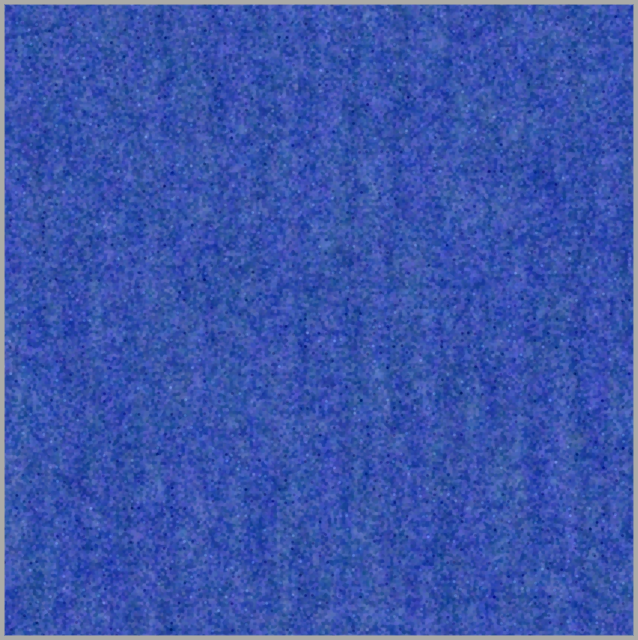
This texture is drawn by a Shadertoy shader. Its source:

```glsl
// Blue ribbed cloth with soft vertical cords, mottled dye and fine grain, in a thin grey frame.

vec3 hash3(vec2 cell) {
    vec3 q = fract(cell.xyx * vec3(0.1031, 0.1030, 0.0973));
    q += dot(q, q.yxz + 33.33);
    return fract((q.xxy + q.yzz) * q.zyx);
}

// Smooth cellular noise: random values blended by distance to jittered cell points.
vec3 cellBlend(vec2 p) {
    vec2 base = floor(p);
    vec3 sum = vec3(0.0);
    float total = 0.0;
    for (int y = -1; y <= 1; y++)
    for (int x = -1; x <= 1; x++) {
        vec2 cell = base + vec2(x, y);
        vec2 away = cell + 0.2 + 0.6 * hash3(cell + 71.0).xy - p;
        float weight = exp(-5.0 * dot(away, away));
        sum += weight * (hash3(cell) - 0.5);
        total += weight;
    }
    return sum / total;
}

// Sparse soft dots: positive where light, negative where dark.
float specks(vec2 p) {
    vec2 cell = floor(p);
    vec3 rnd = hash3(cell + 19.0);
    float kind = hash3(cell + 143.0).x;
    float dot1 = 1.0 - smoothstep(0.08, 0.32, length(fract(p) - 0.32 - 0.36 * rnd.xy));
    float tone = step(0.90, kind) - step(kind, 0.13);
    return dot1 * tone * (0.4 + 0.6 * rnd.z);
}

void mainImage(out vec4 fragColor, in vec2 fragCoord) {
    vec2 p = fragCoord / iResolution.y;
    vec2 edge = min(fragCoord, iResolution.xy - fragCoord) / iResolution.y;

    // Vertical cords that drift slightly and vary in strength
    float drift = 0.003 * sin(7.0 * p.y + 5.0 * p.x) + 0.002 * sin(19.0 * p.y - 11.0 * p.x);
    float x = p.x + drift;
    float strength = 0.75 + 0.25 * sin(9.0 * p.x + 4.0 * p.y);
    float cords = strength * sin(6.2832 * 14.0 * x) + 0.35 * sin(6.2832 * 27.0 * x + 2.0 * sin(5.0 * p.y));

    // Dye mottling from long streaks down to fine grain
    vec3 streak = cellBlend(p * vec2(44.0, 9.0));
    vec3 blotch = cellBlend(p * vec2(62.0, 46.0) + 30.0);
    vec3 mottle = cellBlend(p * 120.0 + 200.0);
    vec3 grain = cellBlend(p * 215.0 + 400.0);

    vec3 cloth = vec3(0.218, 0.326, 0.680);
    cloth += cords * vec3(0.017, 0.014, 0.012);
    cloth += vec3(0.010, 0.040, -0.030) * (streak.x + blotch.x + mottle.x);
    cloth += vec3(0.060, 0.010, 0.010) * (blotch.y + mottle.y);
    cloth += vec3(0.045, 0.050, 0.050) * (0.6 * streak.z + blotch.z + mottle.z);
    cloth += 0.14 * grain.x + grain * vec3(0.06, 0.04, 0.06);
    cloth += specks(p * 95.0) * vec3(0.12, 0.15, 0.14);

    // Grey frame with a softened inner edge
    float inside = smoothstep(0.0055, 0.0090, min(edge.x, edge.y));
    fragColor = vec4(mix(vec3(0.67, 0.67, 0.66), cloth, inside), 1.0);
}
```
